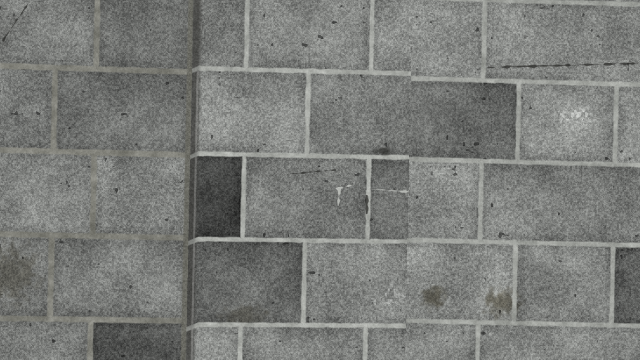
Write a WebGL 1 fragment shader that draws this texture.

```glsl
precision highp float;
// A wall of rough grey stone blocks in three faces, split by a recessed corner.
// Each face has its own courses and staggered joints, bent by mild perspective;
// hashes vary the blocks, noise gives grain, and a few stains and scuffs add wear.
uniform vec2 u_resolution;

float hash(vec2 p) {
  vec3 q = fract(p.xyx * 0.1031);
  q += dot(q, q.yzx + 33.33);
  return fract((q.x + q.y) * q.z);
}

float noise(vec2 p) {
  vec2 i = floor(p), f = fract(p);
  f = f * f * (3.0 - 2.0 * f);
  return mix(mix(hash(i), hash(i + vec2(1, 0)), f.x),
             mix(hash(i + vec2(0, 1)), hash(i + vec2(1, 1)), f.x), f.y);
}

float fbm(vec2 p) {
  return 0.53 * noise(p) + 0.27 * noise(p * 2.03 + 17.0) + 0.2 * noise(p * 4.1 + 51.0);
}

// 1 for the block with this face, course and index
float isBlock(vec3 id, float face, float course, float index) {
  return 1.0 - step(0.5, length(id - vec3(face, course, index)));
}

// Soft ragged ellipse
float stain(vec2 p, vec2 center, vec2 radius) {
  float d = length((p - center) / radius) + 0.7 * (noise(p * 0.2) - 0.5);
  return 1.0 - smoothstep(0.3, 1.15, d);
}

// Broken line from a to b
float streak(vec2 p, vec2 a, vec2 b, float width) {
  vec2 ab = b - a;
  float t = clamp(dot(p - a, ab) / dot(ab, ab), 0.0, 1.0);
  float d = length(p - a - ab * t) + 2.6 * (noise(p * 0.22) - 0.5);
  return 1.0 - smoothstep(width - 1.0, width + 1.0, d);
}

void main() {
  // Canvas units: 432 high, y runs down; x is sheared for the leaning uprights
  float px = 432.0 / u_resolution.y;
  vec2 p = vec2(gl_FragCoord.x, u_resolution.y - gl_FragCoord.y) * px;
  float x = p.x + 0.021 * p.y;
  float face = step(232.0, x) + step(495.0, x);
  float front = step(0.5, face);

  // Courses
  float pitch = 101.0;
  float courseY = p.y - 79.0 - 0.038 * p.x * (1.0 - p.y / 600.0);
  if (face > 1.5) {
    pitch = 97.0;
    courseY = p.y - 94.0 - 0.03 * (p.x - 492.0) * (1.0 - p.y / 1400.0);
  } else if (face > 0.5) {
    pitch = 102.5;
    courseY = p.y - 82.0 - 0.03 * max(p.x - 240.0, 0.0) * (1.0 - p.y / 480.0)
            - 0.4 * max(238.0 - p.x, 0.0);
  }
  float course = floor(courseY / pitch) + 1.0;
  float odd = mod(course, 2.0);

  // Upright joints: first position and spacing for each face
  vec2 upright = vec2(mix(117.0, 68.0, odd), 165.0);
  if (face > 1.5) upright = mix(vec2(582, 200), vec2(625, 117), odd);
  else if (face > 0.5) upright = vec2(mix(297.0, 372.0, odd), 150.0);
  float along = (x - upright.x) / upright.y;
  vec3 id = vec3(face, course, max(floor(along), -1.0));
  float bedDist = abs(fract(courseY / pitch + 0.5) - 0.5) * pitch;
  float dist = min(bedDist, abs(along - max(floor(along + 0.5), 0.0)) * upright.y);

  // Block tone, mottling and hammered grain
  float tone = 0.497 + 0.025 * front + 0.07 * (hash(id.xy * 7.0 + id.z * 3.0 + 40.0) - 0.5);
  tone -= 0.27 * isBlock(id, 1.0, 2.0, -1.0) + 0.09 * isBlock(id, 1.0, 2.0, 1.0);
  tone -= 0.14 * isBlock(id, 2.0, 1.0, -1.0) + 0.12 * isBlock(id, 2.0, 3.0, 1.0);
  tone -= 0.18 * isBlock(id, 0.0, 4.0, 0.0) + 0.11 * isBlock(id, 0.0, 0.0, 0.0);
  tone -= 0.09 * isBlock(id, 1.0, 3.0, -1.0) + 0.06 * isBlock(id, 0.0, 1.0, 0.0);
  float grain = 0.55 * noise(p * 0.48) + 0.45 * noise(p * 0.95 + 31.0) - 0.5;
  tone += 0.24 * (fbm(p * 0.02 + id.yz * 9.0) - 0.5) + 0.31 * grain * (0.4 + tone);
  tone -= 0.05 * (1.0 - smoothstep(2.0, 16.0, dist));
  float speck = noise(p * 0.11) * 0.8 + noise(p * 0.3) * 0.25;
  tone *= 1.0 - 0.45 * smoothstep(0.89, 0.97, speck);
  vec3 color = tone * vec3(0.995, 1.01, 0.99);

  // Brown damp stains, pale lime patches
  float damp = stain(p, vec2(520, 357), vec2(16)) + stain(p, vec2(602, 364), vec2(24, 20))
             + 0.7 * stain(p, vec2(295, 378), vec2(34, 14)) + 0.7 * stain(p, vec2(14, 328), vec2(34, 42));
  color = mix(color, color * vec3(0.68, 0.66, 0.61), min(damp, 1.0));
  float lime = stain(p, vec2(468, 358), vec2(18, 22)) + stain(p, vec2(690, 140), vec2(24, 16));
  color += 0.16 * min(lime, 1.0) * smoothstep(0.5, 0.8, noise(p * 0.3 + 5.0));

  // Mortar, duller on the left face
  float halfWidth = 3.5 - 0.7 * front + 1.1 * (noise(p * 0.12) - 0.5);
  float mortar = 1.0 - smoothstep(halfWidth - px, halfWidth + px, dist);
  vec3 mortarColor = mix(vec3(0.50, 0.50, 0.47), vec3(0.66, 0.67, 0.65), front);
  mortarColor += 0.2 * (fbm(p * 0.08) - 0.5) + 0.1 * grain - 0.03 * step(1.5, face);

  // Recessed corner: shaded return, thin pale arris, taupe joint
  float shade = smoothstep(230.0, 233.0, x) * (1.0 - smoothstep(238.0, 245.0, x));
  color = mix(color, vec3(0.27, 0.27, 0.26) + 0.1 * grain, 0.85 * shade);
  color += 0.14 * (1.0 - smoothstep(0.5, 2.0, abs(x - 239.0))) * step(85.0, p.y);
  color = mix(color, mortarColor * (1.0 - 0.25 * shade), mortar);
  float cornerJoint = 1.0 - smoothstep(3.0 - px, 3.0 + px, abs(x - 229.0));
  color = mix(color, vec3(0.41, 0.41, 0.38) + 0.15 * grain, 0.9 * cornerJoint);

  // Black streaks, white scuffs
  float soot = streak(p, vec2(586, 81), vec2(765, 76), 0.9) + streak(p, vec2(345, 209), vec2(402, 204), 0.7)
             + streak(p, vec2(4, 48), vec2(34, 4), 0.6) + streak(p, vec2(440, 235), vec2(440, 256), 1.6)
             + 0.8 * stain(p, vec2(460, 181), vec2(18, 5));
  color = mix(color, vec3(0.16, 0.16, 0.15), 0.75 * min(soot, 1.0));
  float scuff = streak(p, vec2(407, 226), vec2(406, 246), 1.0) + streak(p, vec2(404, 226), vec2(424, 222), 0.4)
              + streak(p, vec2(446, 227), vec2(490, 230), 0.8);
  color = mix(color, vec3(0.76, 0.77, 0.75), 0.85 * min(scuff, 1.0));
  gl_FragColor = vec4(clamp(color, 0.0, 1.0), 1.0);
}
```
